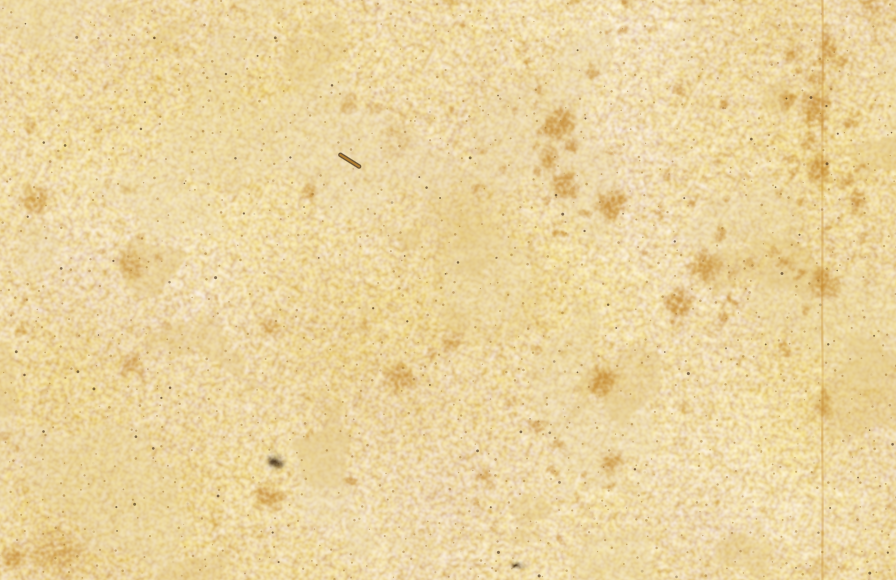
Give the GLSL for this texture, as a Shadertoy shader.

```glsl
// Aged cream paper: gradient-noise grain and laid fibres over soft cloudy tones,
// then water stains, rust foxing clustered by a density field, a vertical fold,
// tiny dark specks, and a few burns and loose fibres.

#define PAPER      vec3(0.932, 0.846, 0.640)
#define PALE_STAIN vec3(0.915, 0.845, 0.665)
#define OCHRE      vec3(0.880, 0.765, 0.480)
#define RUST       vec3(0.775, 0.540, 0.180)
#define SOOT       vec3(0.270, 0.180, 0.080)
#define GRAIN_FREQ 140.0
#define GRAIN_GAIN 1.0
#define HUE_GAIN   1.0
#define FOXING     0.75
#define SPECK_SHARE 0.36
#define FOLD_X     1.418

float hash(vec2 p) {
    vec3 q = fract(p.xyx * vec3(0.1031, 0.1030, 0.0973));
    q += dot(q, q.yzx + 33.33);
    return fract((q.x + q.y) * q.z);
}

float corner(vec2 cell, vec2 offset) {
    float angle = 6.2832 * hash(cell);
    return dot(vec2(cos(angle), sin(angle)), offset);
}

// Gradient noise, roughly -1 to 1
float noise(vec2 p) {
    vec2 i = floor(p), f = fract(p), e = vec2(0, 1);
    vec2 u = f * f * f * (f * (f * 6.0 - 15.0) + 10.0);
    float low  = mix(corner(i, f), corner(i + e.yx, f - e.yx), u.x);
    float high = mix(corner(i + e, f - e), corner(i + 1.0, f - 1.0), u.x);
    return 1.6 * mix(low, high, u.y);
}

float fbm(vec2 p) {
    float sum = 0.0, gain = 0.5;
    for (int k = 0; k < 4; k++) {
        sum += gain * noise(p);
        p = mat2(1.6, 1.2, -1.2, 1.6) * p + 17.3;
        gain *= 0.5;
    }
    return sum;
}

float bump(vec2 p, vec2 center, vec2 size) {
    vec2 d = (p - center) / size;
    return exp(-dot(d, d));
}

// Round blots, one per jittered cell; share sets how many cells hold one
float blots(vec2 p, float cells, float radius, float soft, float share, float seed) {
    vec2 q = p * cells, home = floor(q);
    float cover = 0.0;
    for (int y = -1; y <= 1; y++)
    for (int x = -1; x <= 1; x++) {
        vec2 id = home + vec2(x, y);
        vec2 center = id + vec2(hash(id + seed), hash(id + seed + 41.0));
        float present = smoothstep(0.0, 0.08, share - hash(id + seed + 83.0));
        float r = radius * mix(0.4, 1.0, hash(id + seed + 127.0));
        float d = length(q - center) / cells;
        cover = max(cover, present * (1.0 - smoothstep(r - soft, r + soft, d)));
    }
    return cover;
}

float segment(vec2 p, vec2 a, vec2 b) {
    vec2 pa = p - a, ba = b - a;
    return length(pa - ba * clamp(dot(pa, ba) / dot(ba, ba), 0.0, 1.0));
}

// Where rust gathers: beside the fold, in an upper streak, and in a corner
float foxingDensity(vec2 p) {
    return 0.07
        + 0.75 * bump(p, vec2(1.41, 0.78), vec2(0.05, 0.24))
        + 0.60 * bump(p, vec2(0.95, 0.77), vec2(0.07, 0.20))
        + 0.50 * bump(p, vec2(1.10, 0.97), vec2(0.08, 0.06))
        + 0.35 * bump(p, vec2(1.23, 0.62), vec2(0.12, 0.16))
        + 0.25 * bump(p, vec2(0.93, 0.20), vec2(0.14, 0.10));
}

void mainImage(out vec4 fragColor, in vec2 fragCoord) {
    vec2 p = fragCoord / iResolution.y;
    float px = 1.0 / iResolution.y;
    vec2 tilted = mat2(0.88, 0.47, -0.47, 0.88) * p;
    vec2 ragged = p + 0.016 * vec2(fbm(p * 28.0), fbm(p * 28.0 + 61.0));

    // Grain, laid fibres and cloudy tone
    float fine = noise(tilted * GRAIN_FREQ);
    float grain = 0.85 * fine + 0.65 * noise(tilted * 77.0 + 9.0) + 0.3 * noise(p * 31.0);
    float laidMask = smoothstep(0.4, 1.1, p.x + 0.5 * fbm(p * 3.0));
    float laid = noise(p * vec2(16.0, 105.0)) * laidMask + 0.4 * noise(p * vec2(95.0, 18.0));
    float cloud = fbm(p * 2.3 + 5.0);
    float tone = grain - 0.25 * grain * grain + 0.35 * laid + 0.7 * cloud;
    float hue = 0.75 * noise(tilted * 105.0 + 33.0) + 0.4 * noise(p * 42.0) + 0.8 * fbm(p * 3.2 + 71.0);
    vec3 color = PAPER + GRAIN_GAIN * tone * vec3(0.045, 0.078, 0.105)
                       + HUE_GAIN * hue * vec3(0.004, 0.014, 0.125);

    // Water stains, with one pale round mark above an ochre crescent
    float pale = smoothstep(0.12, 0.19, fbm(p * 3.4 + 27.0));
    float ochre = smoothstep(0.23, 0.30, fbm(p * 4.6 + 90.0));
    float disc = 1.0 - smoothstep(0.072, 0.080, length(ragged - vec2(0.84, 0.52)));
    float ring = 1.0 - smoothstep(0.092, 0.110, length(ragged - vec2(0.84, 0.505)));
    color = mix(color, PALE_STAIN, 0.35 * max(pale, disc));
    color = mix(color, OCHRE, 0.38 * max(ochre, 0.6 * ring * (1.0 - disc)));
    color = mix(color, OCHRE, 0.5 * bump(ragged, vec2(0.80, 0.62), vec2(0.07, 0.06)));

    // Foxing, mottled by the grain
    float density = foxingDensity(p);
    float rust = max(blots(ragged, 13.0, 0.027, 0.012, density, 3.0),
                     0.8 * blots(ragged, 30.0, 0.011, 0.006, density, 19.0));
    rust = max(rust, 0.7 * bump(ragged, vec2(0.10, 0.045), vec2(0.045, 0.035)));
    color = mix(color, RUST, FOXING * rust * clamp(0.72 - 0.4 * grain, 0.15, 1.0));

    // Fold
    float foldGap = abs(p.x - FOLD_X - 0.0015 * noise(vec2(p.y * 5.0, 2.0)));
    float fold = 1.0 - smoothstep(0.0005, 0.0015 + px, foldGap);
    color = mix(color, RUST, fold * (0.35 + 0.25 * noise(vec2(p.y * 30.0, 7.0))));

    // Specks: faint brown dust, then sparse dark flecks
    float dust = blots(p, 48.0, 0.0022, px * 0.7, SPECK_SHARE, 51.0);
    float fleck = blots(p, 19.0, 0.0026, px * 0.7, 0.6 * SPECK_SHARE, 77.0);
    color = mix(color, RUST * 0.75, 0.45 * dust);
    color = mix(color, SOOT, 0.65 * fleck);

    // Burns and loose fibres
    float burn = max(bump(ragged, vec2(0.474, 0.203), vec2(0.013, 0.010)),
                     bump(ragged, vec2(0.890, 0.022), vec2(0.009, 0.007)));
    color = mix(color, SOOT, 0.9 * burn);
    float fibre = segment(p, vec2(0.587, 0.733), vec2(0.619, 0.713));
    color = mix(color, SOOT, 0.8 * (1.0 - smoothstep(0.0025, 0.0035 + px, fibre)));
    color = mix(color, RUST, 0.8 * (1.0 - smoothstep(0.0005, 0.0012 + px, fibre)));

    fragColor = vec4(clamp(color, 0.0, 1.0), 1.0);
}
```
